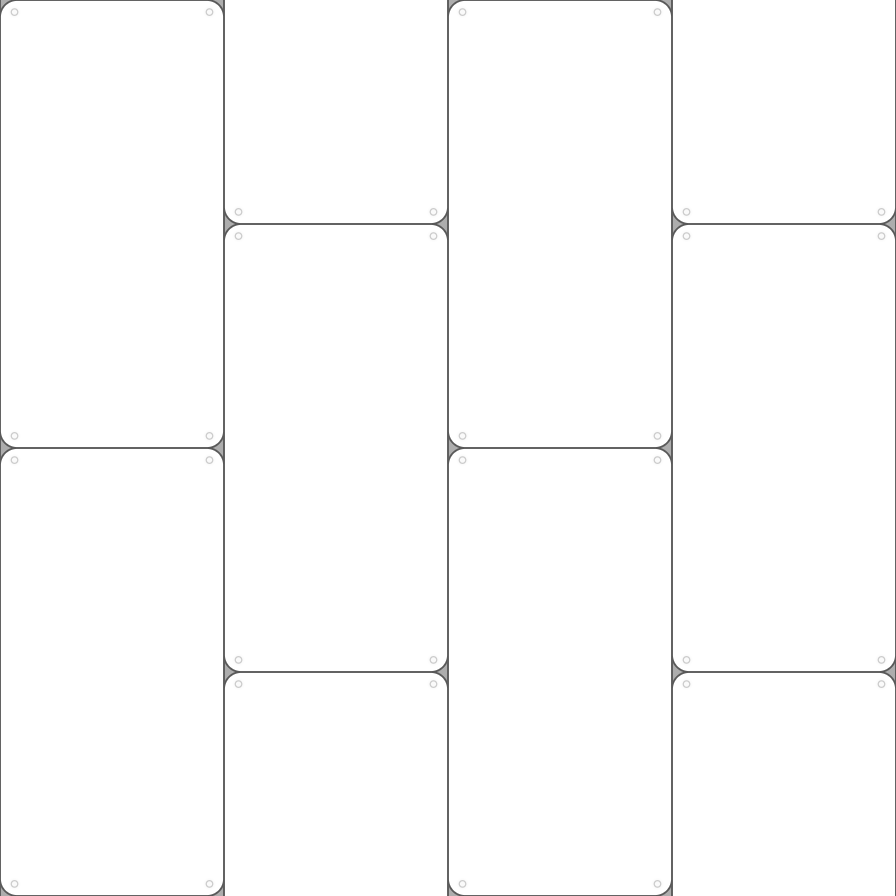
This pattern is drawn by a Shadertoy shader. Its source:

```glsl
// White rounded panels with corner rivets, in columns staggered by half a panel.

#define COLUMNS 4.0
#define ROWS 2.0
#define CORNER_RADIUS 0.019
#define LINE_HALF_WIDTH 0.00105
#define RIVET_INSET vec2(0.0162, 0.0135)
#define RIVET_RADIUS 0.0036
#define RIVET_HALF_WIDTH 0.0007
#define PANEL_COLOR vec3(1.0)
#define LINE_COLOR vec3(0.35)
#define GAP_COLOR vec3(0.68)
#define RIVET_COLOR vec3(0.80)

// Signed distance to a rounded box, for a point folded into one quadrant
float roundedBox(vec2 q, vec2 halfSize, float radius) {
    vec2 e = q - halfSize + radius;
    return length(max(e, 0.0)) + min(max(e.x, e.y), 0.0) - radius;
}

// Smoothed coverage of the region where d is negative
float coverage(float d, float pixel) {
    return clamp(0.5 - d / pixel, 0.0, 1.0);
}

void mainImage(out vec4 fragColor, in vec2 fragCoord) {
    vec2 uv = fragCoord / iResolution.xy;
    float pixel = 1.0 / min(iResolution.x, iResolution.y);

    // Panel cell, with odd columns shifted by half a panel
    vec2 grid = uv * vec2(COLUMNS, ROWS);
    grid.y += 0.5 * mod(floor(grid.x), 2.0);
    vec2 cellSize = 1.0 / vec2(COLUMNS, ROWS);
    vec2 halfSize = 0.5 * cellSize;
    vec2 q = abs(fract(grid) - 0.5) * cellSize;

    // Panel face and the grey gaps left by its rounded corners
    float panel = roundedBox(q, halfSize, CORNER_RADIUS);
    vec3 color = mix(GAP_COLOR, PANEL_COLOR, coverage(panel, pixel));

    // Rivets: a thin ring with a faint halo
    float rivet = length(q - halfSize + RIVET_INSET);
    float halo = 1.0 - smoothstep(RIVET_RADIUS, 2.2 * RIVET_RADIUS, rivet);
    color -= 0.02 * halo;
    float ring = abs(rivet - RIVET_RADIUS) - RIVET_HALF_WIDTH;
    color = mix(color, RIVET_COLOR, coverage(ring, pixel));

    // Dark outline, including the straight edge of the neighbouring column
    float edge = min(abs(panel), halfSize.x - q.x);
    color = mix(color, LINE_COLOR, coverage(edge - LINE_HALF_WIDTH, pixel));

    fragColor = vec4(color, 1.0);
}
```
